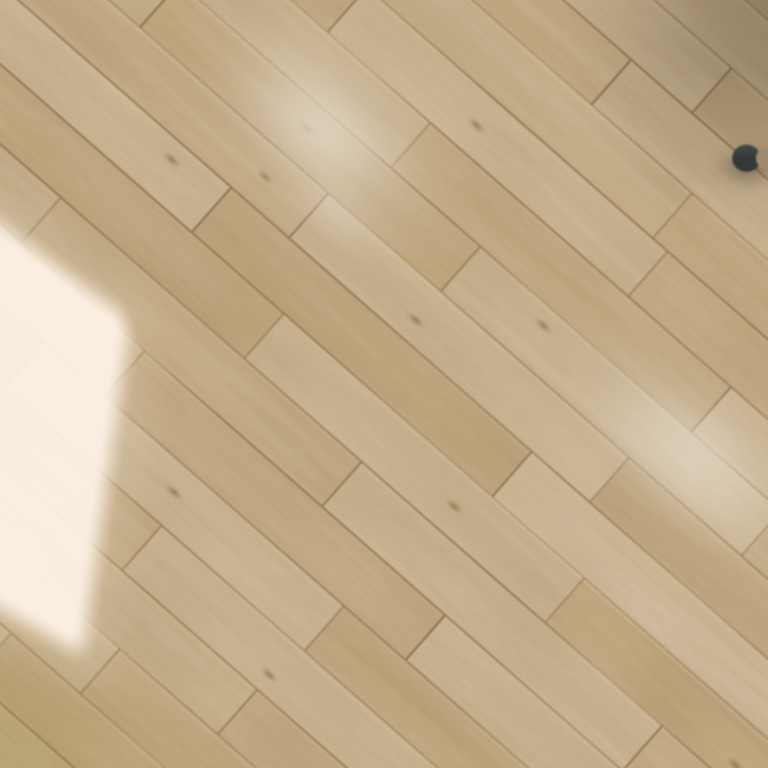
A Shadertoy shader for this texture:

```glsl
// Diagonal oak plank floor: equal-length boards in staggered courses, each with
// its own tone, stretched-noise grain, knots and worn seams. A window patch,
// two soft glares and corner shade light it; a chair foot stands at the right.

// Per course: joint offset in board lengths, tone of even boards (odd ones invert)
const vec2 COURSES[16] = vec2[16](
    vec2(.485, .5), vec2(.283, -.4), vec2(.618, .3), vec2(.668, .6),
    vec2(.01, .5), vec2(.308, -.5), vec2(.935, .5), vec2(.743, -1.),
    vec2(.05, -.7), vec2(.44, -.5), vec2(.85, -.6), vec2(.645, .7),
    vec2(.17, -.5), vec2(.62, .2), vec2(.295, .5), vec2(.065, .3));

const vec2 BOARD = vec2(.521, .0781); // board length and width

float hash(vec2 p) {
    vec3 q = fract(p.xyx * .1031);
    q += dot(q, q.yzx + 33.33);
    return fract((q.x + q.y) * q.z);
}

float noise(vec2 p) {
    vec2 i = floor(p), f = fract(p);
    f = f * f * (3. - 2. * f);
    return mix(mix(hash(i), hash(i + vec2(1, 0)), f.x),
               mix(hash(i + vec2(0, 1)), hash(i + vec2(1, 1)), f.x), f.y);
}

// Wood colour; x runs along the boards, y across them
vec3 planks(vec2 p, float px) {
    vec2 cell = p / BOARD + vec2(0, .2);
    float row = floor(cell.y);
    vec2 course = COURSES[(int(row) + 23) & 15];
    cell.x -= course.x;
    vec2 id = floor(cell), f = fract(cell);
    float rnd = hash(id + 40.);
    float tone = course.y * (mod(id.x, 2.) < .5 ? 1. : -1.) + .5 * (rnd - .5);

    // Grain: broad bands, fine fibres and short pores
    vec2 g = p + rnd * 17. + 20.;
    float warp = .012 * noise(g * vec2(7, 20));
    float grain = .5 * noise(vec2(g.x * 4., (g.y + warp) * 75.))
                + .3 * noise(vec2(g.x * 14., (g.y + warp) * 190.))
                + .2 * noise(g * vec2(70, 260)) - .5;
    vec3 wood = mix(vec3(.725, .625, .465), vec3(.785, .705, .58),
                    .5 + .42 * tone + .6 * grain);
    wood += .03 * (noise(g * vec2(9, 16)) - .5);

    // A small knot on some boards
    vec2 knotAt = vec2(.1 + .8 * hash(id + 71.), .25 + .5 * hash(id + 93.));
    float knot = length((f - knotAt) * BOARD / vec2(.009, .004));
    wood = mix(wood, vec3(.55, .43, .29),
               .65 * step(.65, hash(id + 57.)) * exp(-knot * knot));

    // Long seams fade in and out, with a pale bevel below them
    float seamId = floor(cell.y + .5);
    float wear = noise(vec2(p.x * 5. + 30., seamId * 7. + 100.));
    float side = (cell.y - seamId) * BOARD.y;
    float seam = 1. - smoothstep(.0004, .002 + px, abs(side));
    wood = mix(wood, vec3(.6, .49, .34), seam * mix(.15, .8, wear));
    float bevel = 1. - smoothstep(0., .003 + px, abs(side - .004));
    wood = mix(wood, vec3(.85, .78, .67), .3 * bevel * (1. - wear));

    // Butt joints, each with its own depth
    float end = (.5 - abs(f.x - .5)) * BOARD.x;
    float joint = 1. - smoothstep(.0004, .002 + px, end);
    float depth = .4 + .4 * hash(vec2(floor(cell.x + .5), row) + 12.);
    return mix(wood, vec3(.57, .46, .32), joint * depth);
}

// Signed distance to the rounded window light
float windowLight(vec2 p) {
    vec3 d = vec3(dot(p - vec2(0, .715), vec2(.592, .806)),
                  dot(p - vec2(.172, .57), vec2(.99, -.14)),
                  dot(p - vec2(.111, .14), vec2(-.494, -.87))) + .03;
    return length(max(d, 0.)) + min(max(d.x, max(d.y, d.z)), 0.) - .03;
}

// Soft spot stretched along the boards
float glare(vec2 p, vec2 size) {
    p /= size;
    return exp(-dot(p, p));
}

void mainImage(out vec4 fragColor, in vec2 fragCoord) {
    vec2 uv = fragCoord / iResolution.xy;
    float px = 1. / iResolution.y;

    // Board axes: 41 degrees below horizontal, measured from the top left
    mat2 toBoard = mat2(.751, -.66, .66, .751);
    vec2 p = toBoard * vec2(uv.x, 1. - uv.y);
    vec3 col = planks(p, px);

    // Shade at the upper right, a yellow cast at the lower left
    col *= 1. - .22 * (1. - smoothstep(0., .32, distance(uv, vec2(1.02, .98))));
    col *= mix(vec3(1), vec3(.94, .94, .83), 1. - smoothstep(0., .25, length(uv)));

    // Glares, then direct light
    float shine = .68 * glare(p - toBoard * vec2(.42, .17), vec2(.12, .07))
                + .6 * glare(p - toBoard * vec2(.9, .59), vec2(.14, .065))
                + .22 * glare(p - toBoard * vec2(.44, .28), vec2(.06, .035));
    col = mix(col, vec3(.92, .88, .82), shine);
    float lit = windowLight(uv);
    col = mix(col, vec3(.88, .8, .69), .25 * (1. - smoothstep(0., .07, lit)));
    vec3 sun = vec3(.98, .935, .885) + .12 * (col - vec3(.8, .73, .61));
    col = mix(col, sun, 1. - smoothstep(-.024, .016, lit));

    // Chair foot: contact shadow, dark cap and pale leg
    vec2 foot = uv - vec2(.972, .794);
    col *= 1. - .25 * glare(foot + vec2(0, .012), vec2(.03, .02));
    float cap = length(foot * vec2(.95, 1)) - .017;
    col = mix(col, vec3(.2, .22, .22) + 4. * max(foot.y, 0.), 1. - smoothstep(-.002, .002 + px, cap));
    float leg = length(vec2(min(foot.x - .027, 0.), foot.y)) - .014;
    col = mix(col, vec3(.62, .54, .44), 1. - smoothstep(-.002, .002 + px, leg));

    fragColor = vec4(clamp(col, 0., 1.), 1);
}
```
